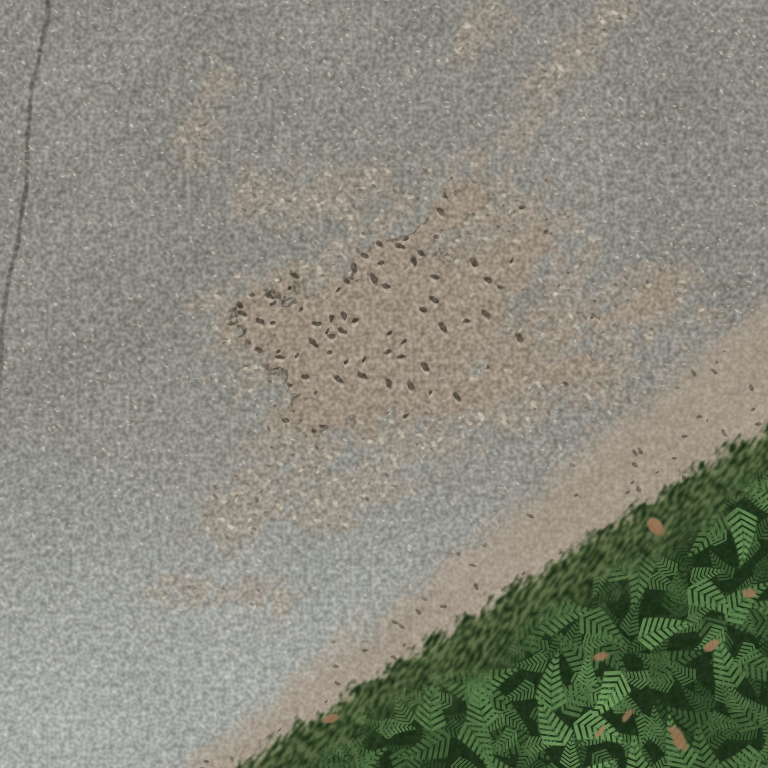
A three.js fragment shader for this texture:

```glsl
// Worn asphalt with a dirt-filled pothole, a sandy verge and ferny undergrowth.
#define ROAD vec3(0.545, 0.54, 0.51)
#define ROAD_PALE vec3(0.64, 0.655, 0.635)
#define DIRT vec3(0.645, 0.59, 0.525)
#define STONE vec3(0.77, 0.74, 0.66)
#define PIT vec3(0.25, 0.23, 0.20)
#define GRASS vec3(0.36, 0.42, 0.27)
#define SHADE vec3(0.12, 0.19, 0.10)
#define FROND vec3(0.45, 0.62, 0.38)
#define DEAD_LEAF vec3(0.60, 0.46, 0.34)
#define GRAIN 0.14
#define FERN_CELLS 19.0

varying vec2 vUv;

vec2 hash2(vec2 c) {
  vec3 h = fract(vec3(c.xyx) * vec3(0.1031, 0.1030, 0.0973));
  h += dot(h, h.yzx + 33.33);
  return fract((h.xx + h.yz) * h.zy);
}

float cornerSlope(vec2 cell, vec2 offset) {
  float a = 6.2832 * hash2(cell).x;
  return dot(vec2(cos(a), sin(a)), offset);
}

float noise(vec2 p) {
  vec2 i = floor(p), f = p - i, u = f * f * f * (f * (f * 6.0 - 15.0) + 10.0);
  vec2 e = vec2(1.0, 0.0);
  return mix(mix(cornerSlope(i, f), cornerSlope(i + e, f - e), u.x),
             mix(cornerSlope(i + e.yx, f - e.yx), cornerSlope(i + 1.0, f - 1.0), u.x), u.y);
}

float fbm(vec2 p) {
  float sum = 0.0, amp = 0.6;
  for (int i = 0; i < 4; i++) {
    sum += amp * noise(p);
    p = mat2(1.6, 1.2, -1.2, 1.6) * p + 7.3;
    amp *= 0.55;
  }
  return sum;
}

mat2 turn(float a) { return mat2(cos(a), sin(a), -sin(a), cos(a)); }

// Distance to a rounded segment
float arm(vec2 p, vec2 a, vec2 b, float r) {
  vec2 d = b - a;
  return length(p - a - d * clamp(dot(p - a, d) / dot(d, d), 0.0, 1.0)) - r;
}

// Randomly turned chips, at most one per cell
float chips(vec2 p, float cells, float density, float size) {
  vec2 g = p * cells, base = floor(g);
  float cover = 0.0;
  for (int k = 0; k < 9; k++) {
    vec2 c = base + vec2(mod(float(k), 3.0), floor(float(k) / 3.0)) - 1.0;
    vec2 h = hash2(c + cells), q = turn((h.y - 0.5) * 2.4) * (g - c - hash2(c + 19.7));
    float r = size * (0.4 + 0.6 * h.y);
    float d = length(q * vec2(0.7, 1.4)) + 0.12 * noise(g * 3.0);
    cover = max(cover, step(h.x, density) * smoothstep(r, r * 0.5, d));
  }
  return cover;
}

// Overlapping fronds with slanted leaflets; returns brightness
float ferns(vec2 p, float cells) {
  vec2 g = p * cells, base = floor(g);
  float best = 0.0;
  for (int k = 0; k < 9; k++) {
    vec2 c = base + vec2(mod(float(k), 3.0), floor(float(k) / 3.0)) - 1.0;
    vec2 h = hash2(c + cells), q = turn(6.2832 * h.x) * (g - c - hash2(c + 5.1));
    q.y += 0.2 * q.x * q.x;
    float t = q.x / 0.85, side = abs(q.y);
    float width = 0.28 * (1.0 - t) * smoothstep(-1.0, -0.6, t);
    float leaflet = abs(fract(q.x * 6.0 - side * 4.0) - 0.5);
    float blade = smoothstep(0.0, 0.08, width - side) * smoothstep(0.47, 0.2, leaflet);
    best = max(best, blade * (0.25 + 0.75 * h.y) * (0.8 + 0.2 * smoothstep(0.0, 0.04, side)));
  }
  return best;
}

float potholeDistance(vec2 p) {
  float d = arm(p, vec2(0.43, 0.54), vec2(0.57, 0.59), 0.083);
  d = min(d, arm(p, vec2(0.33, 0.58), vec2(0.45, 0.61), 0.030));
  d = min(d, arm(p, vec2(0.47, 0.65), vec2(0.62, 0.74), 0.022));
  d = min(d, arm(p, vec2(0.58, 0.59), vec2(0.69, 0.68), 0.030));
  d = min(d, arm(p, vec2(0.42, 0.46), vec2(0.56, 0.50), 0.033));
  d = min(d, arm(p, vec2(0.57, 0.49), vec2(0.76, 0.53), 0.026));
  return min(d, arm(p, vec2(0.62, 0.53), vec2(0.87, 0.61), 0.012));
}

float gritDistance(vec2 p) {
  float d = arm(p, vec2(0.25, 0.80), vec2(0.28, 0.90), 0.012);
  d = min(d, arm(p, vec2(0.33, 0.74), vec2(0.48, 0.76), 0.025));
  d = min(d, arm(p, vec2(0.67, 0.82), vec2(0.80, 1.00), 0.015));
  d = min(d, arm(p, vec2(0.60, 0.94), vec2(0.64, 0.98), 0.010));
  d = min(d, arm(p, vec2(0.30, 0.32), vec2(0.38, 0.42), 0.028));
  d = min(d, arm(p, vec2(0.42, 0.34), vec2(0.57, 0.43), 0.026));
  return min(d, arm(p, vec2(0.21, 0.23), vec2(0.36, 0.22), 0.012));
}

void main() {
  vec2 p = vUv;
  float broad = fbm(p * 6.0), rough = fbm(p * 32.0);
  float streak = fbm(turn(-0.65) * p * vec2(7.0, 26.0));
  float grain = noise(p * 190.0) + 0.7 * noise(p * 95.0);

  // Asphalt with pale lower corner, specks and a crack
  float pale = smoothstep(0.55, 0.05, p.y + 0.15 * broad);
  vec3 col = mix(ROAD, ROAD_PALE, pale) + 0.05 * broad + 0.04 * streak;
  col = mix(col, STONE, 0.6 * chips(p, 105.0, 0.22, 0.32));
  float crack = abs(p.x - 0.06 + 0.12 * (1.0 - p.y) + 0.02 * broad);
  col -= 0.13 * smoothstep(0.005, 0.001, crack) * smoothstep(0.42, 0.55, p.y);

  // Loose grit around the damage
  float hole = potholeDistance(p) + 0.055 * rough + 0.05 * streak;
  float grit = smoothstep(0.025, -0.015, min(gritDistance(p), hole - 0.025) + 0.06 * rough + 0.04 * streak);
  col = mix(col, DIRT * 0.98, 0.5 * grit);
  col = mix(col, STONE, 0.75 * grit * chips(p, 62.0, 0.45, 0.36));
  col = mix(col, PIT, 0.35 * grit * chips(p + 0.31, 75.0, 0.35, 0.3));

  // Pothole soil, pits and broken rim
  float soil = smoothstep(0.010, -0.012, hole);
  col = mix(col, DIRT * 0.94 + 0.05 * rough, 0.88 * soil);
  float upperLeft = smoothstep(0.66, 0.36, p.x - 0.5 * (p.y - 0.55));
  float pits = chips(p, 48.0, 0.22 + 0.35 * upperLeft, 0.36);
  col = mix(col, STONE, 0.45 * soil * chips(p + vec2(0.0, 0.005), 48.0, 0.4, 0.36));
  col = mix(col, PIT, 0.75 * soil * pits);
  col = mix(col, PIT, 0.6 * upperLeft * smoothstep(0.009, 0.001, abs(hole)) * smoothstep(-0.1, 0.2, rough));

  // Sandy verge
  float sand = smoothstep(-0.025, 0.045, 0.8 * (p.x - 0.235) - p.y + 0.035 * streak + 0.025 * rough);
  col = mix(col, DIRT + 0.04 * streak, 0.85 * sand);
  col = mix(col, PIT, 0.55 * sand * chips(p + 0.17, 58.0, 0.16, 0.3));
  col += GRAIN * grain * (1.0 - 0.4 * sand);

  // Grass margin thickening into ferns
  float depth = (0.64 * (p.x - 0.30) - p.y) / 1.187 + 0.018 * rough;
  float blades = noise(turn(0.6) * p * vec2(170.0, 80.0)) + 0.6 * rough;
  vec3 green = mix(GRASS, SHADE, clamp(0.35 + 1.1 * blades + 2.0 * depth, 0.0, 1.0));
  float light = max(ferns(p, FERN_CELLS), 0.75 * ferns(p + 0.37, FERN_CELLS * 1.6));
  vec3 fern = mix(SHADE, FROND, light * (0.85 + 0.5 * broad)) + 0.04 * grain;
  green = mix(green, fern, smoothstep(0.035, 0.10, depth + 0.05 * broad));
  green = mix(green, DEAD_LEAF + 0.1 * rough, 0.85 * chips(p + 0.08, 17.0, 0.15, 0.27));
  col = mix(col, green, smoothstep(-0.008, 0.012, depth + 0.012 * blades));

  gl_FragColor = vec4(clamp(col, 0.0, 1.0), 1.0);
}
```
